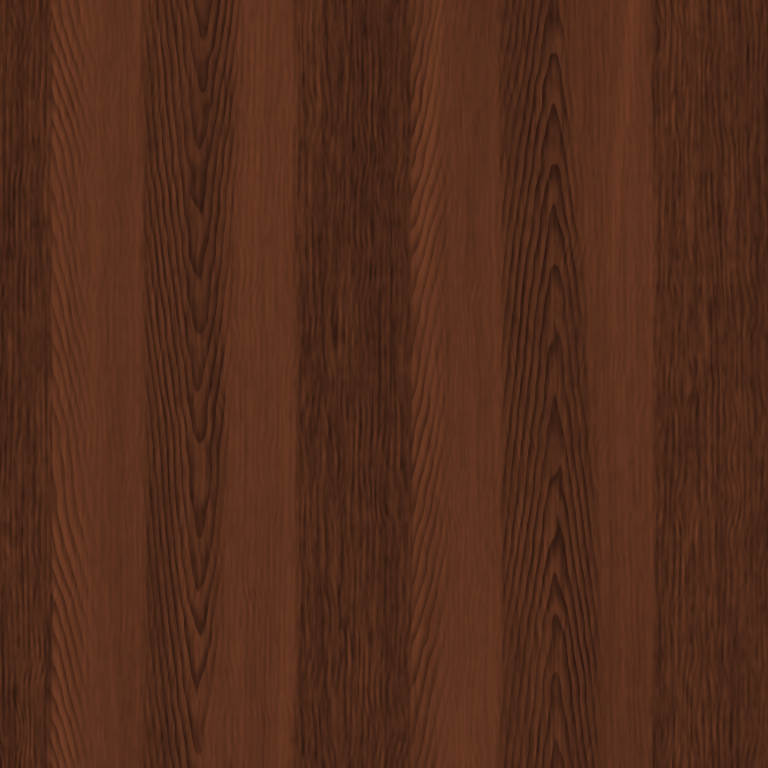
Give the GLSL for this texture, as a Shadertoy shader.

```glsl
// Dark walnut boards: alternating light and dark strips with cathedral and straight grain.

const vec3 DEEP_BROWN  = vec3(0.215, 0.114, 0.073);
const vec3 WARM_BROWN  = vec3(0.405, 0.222, 0.137);
const float DARK_TONE  = 0.40;
const float LIGHT_TONE = 0.755;
const float TAU = 6.28319;

float hash(vec2 cell) {
    vec3 q = fract(vec3(cell.xyx) * 0.1031);
    q += dot(q, q.yzx + 33.33);
    return fract((q.x + q.y) * q.z);
}

float noise(vec2 p) {
    vec2 cell = floor(p);
    vec2 f = fract(p);
    f = f * f * (3.0 - 2.0 * f);
    float low  = mix(hash(cell), hash(cell + vec2(1, 0)), f.x);
    float high = mix(hash(cell + vec2(0, 1)), hash(cell + vec2(1, 1)), f.x);
    return mix(low, high, f.y);
}

// Noise centred on zero, stretched by the given frequencies
float ripple(vec2 p, float across, float along) {
    return noise(p * vec2(across, along)) - 0.5;
}

// Growth rings cut as nested hyperbolas; a positive slope points the tips down
float ringLines(vec2 p, float centre, float slope, float spacing, float reach) {
    float dx = p.x - centre + 0.010 * ripple(p, 7.0, 3.0) + 0.0015 * ripple(p, 45.0, 24.0);
    float rings = (sqrt(dx * dx + 0.00014) - slope * p.y) / spacing;
    float wander = abs(slope) / 0.12;
    float raggedTip = exp(-abs(dx) / 0.02);
    rings += 1.2 * wander * ripple(p + 3.7, 9.0, 6.0);
    rings += (0.2 + 0.4 * raggedTip) * ripple(p, 75.0, 36.0);

    float edge = clamp(fwidth(rings), 0.12, 0.45);
    float f = fract(rings);
    float line = smoothstep(0.25, 1.0 - edge, f) * (1.0 - smoothstep(1.0 - edge, 1.0, f));
    float fade = 1.0 - smoothstep(0.3 * reach, reach, abs(dx));
    return (line - 0.34) * fade * (0.6 + 0.8 * noise(p * vec2(24.0, 7.0)));
}

// Fine wavy lines broken into flecks, long fibres and short dark pores
float fibres(vec2 p) {
    float phase = p.x * 128.0 + 1.6 * ripple(p, 42.0, 20.0) + 2.0 * ripple(p, 16.0, 2.5);
    float flecks = cos(TAU * phase) * noise(p * vec2(120.0, 42.0) + 5.0);
    float pores = smoothstep(0.62, 0.92, noise(p * vec2(270.0, 48.0) + 11.0));
    return 0.26 * flecks + 0.42 * ripple(p, 235.0, 7.0) + 0.30 * ripple(p, 190.0, 52.0)
         + 0.24 * ripple(p, 420.0, 110.0) - 0.22 * (pores - 0.15);
}

// rings: centre, slope, spacing, reach; depths: ring, fibre and band contrast
float boardTone(vec2 p, float base, vec4 rings, vec3 depths) {
    float lines = ringLines(p, rings.x, rings.y, rings.z, rings.w);
    vec2 drift = p + vec2(0.03 * ripple(p, 2.0, 3.0), 0.0);
    float bands = ripple(drift, 32.0, 1.1) + 0.6 * ripple(drift, 85.0, 1.6);
    return base - depths.x * lines + depths.y * fibres(p) + depths.z * bands;
}

// Blend to the next board at an edge that runs from bottom to top
float joinBoard(float tone, float nextTone, vec2 p, float bottom, float top, float softness) {
    float edge = mix(bottom, top, p.y) + softness * ripple(p, 0.0, 5.0);
    return mix(tone, nextTone, smoothstep(edge - softness, edge + softness, p.x));
}

void mainImage(out vec4 fragColor, in vec2 fragCoord) {
    vec2 p = fragCoord / iResolution.xy;

    // Ring, fibre and band contrast of each kind of cut
    vec3 coarse = vec3(0.22, 0.82, 0.20);
    vec3 cathedral = vec3(0.54, 0.55, 0.16);
    vec3 arched = vec3(0.46, 0.36, 0.25);
    vec3 smoothCut = vec3(0.10, 0.36, 0.25);

    // Boards from left to right
    float tone = boardTone(p, DARK_TONE - 0.06, vec4(-0.03, 0.01, 0.007, 0.2), coarse);

    float board = boardTone(p, LIGHT_TONE, vec4(0.058, -0.21, 0.0100, 0.075), arched);
    tone = joinBoard(tone, board, p, 0.067, 0.067, 0.003);

    board = boardTone(p, DARK_TONE + 0.03, vec4(0.262, 0.115, 0.0088, 0.11), cathedral);
    tone = joinBoard(tone, board, p, 0.186, 0.186, 0.006);

    board = boardTone(p, LIGHT_TONE - 0.02, vec4(0.25, 0.03, 0.008, 0.2), smoothCut);
    tone = joinBoard(tone, board, p, 0.266, 0.314, 0.014);

    board = boardTone(p, DARK_TONE, vec4(0.437, 0.035, 0.0075, 0.10), coarse);
    tone = joinBoard(tone, board, p, 0.384, 0.384, 0.006);

    board = boardTone(p, LIGHT_TONE, vec4(0.528, 0.20, 0.0100, 0.075), arched);
    tone = joinBoard(tone, board, p, 0.535, 0.535, 0.003);

    board = boardTone(p, DARK_TONE + 0.03, vec4(0.724, -0.115, 0.0088, 0.11), cathedral);
    tone = joinBoard(tone, board, p, 0.651, 0.651, 0.005);

    board = boardTone(p, LIGHT_TONE, vec4(0.73, -0.03, 0.008, 0.2), smoothCut);
    tone = joinBoard(tone, board, p, 0.785, 0.735, 0.012);

    board = boardTone(p, DARK_TONE, vec4(0.905, -0.035, 0.0075, 0.08), coarse);
    tone = joinBoard(tone, board, p, 0.850, 0.850, 0.005);

    vec3 color = mix(DEEP_BROWN, WARM_BROWN, clamp(tone, -0.15, 1.1));
    fragColor = vec4(color, 1.0);
}
```
